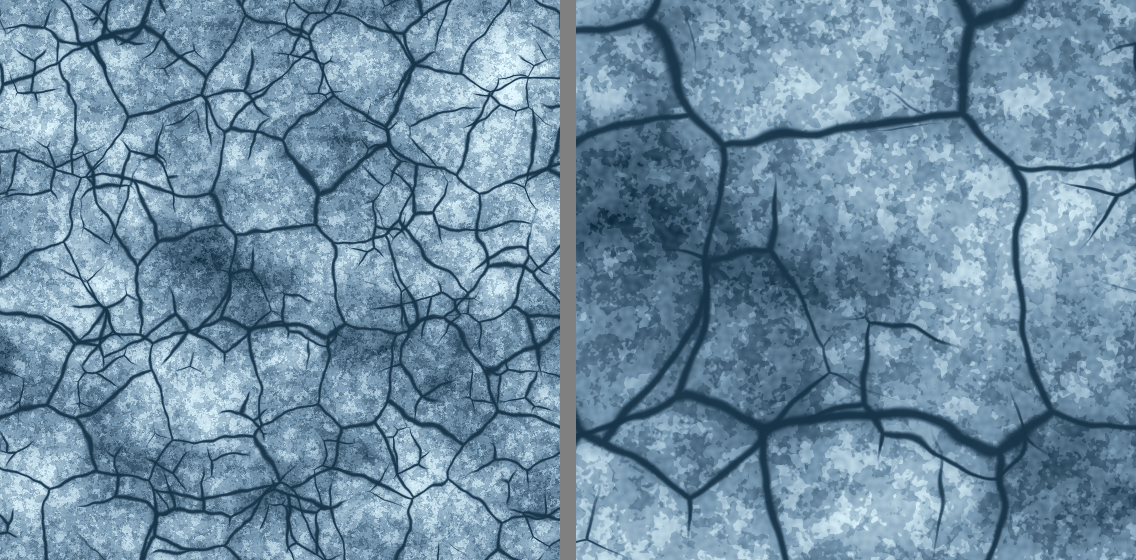
Left: the whole. Right: its middle third, enlarged.
This texture is drawn by a Shadertoy shader. Its source:

```glsl
const vec3 DEEP_BLUE = vec3(0.05, 0.16, 0.24);
const vec3 STONE_BLUE = vec3(0.47, 0.60, 0.70);
const vec3 PALE_ICE = vec3(0.88, 0.97, 1.0);

const float BASE_TONE = 0.55;
const float CRACK_TONE = 0.05;
const float CLOUD_SCALE = 4.0;
const float CLOUD_DEPTH = 0.27;
const vec2 FOLD_SCALE = vec2(3.0, 7.0);
const float FOLD_TILT = 0.25;
const float FOLD_DEPTH = 0.15;
const float RELIEF_DEPTH = 0.38;
const float FLAKE_SCALE = 42.0;
const float FLAKE_LIGHT = 0.21;
const float PIT_SCALE = 58.0;
const float PIT_DARK = 0.14;
const float GRAIN_SCALE = 230.0;
const float GRAIN_DEPTH = 0.12;
const float WARP_SIZE = 0.028;
const float CELL_JITTER = 0.88;
const float HALO_SIZE = 0.006;
const float HALO_DARK = 0.42;
const uint HASH_STEP = 1664525u;

vec2 hash2(vec2 cell) {
    uvec2 h = uvec2(ivec2(cell)) * HASH_STEP + 12345u;
    for (int i = 0; i < 2; i++) {
        h.x += h.y * HASH_STEP;
        h.y += h.x * HASH_STEP;
        h ^= h >> 16u;
    }
    return vec2(h & 0xffffu) / 65535.0;
}

float cornerSlope(vec2 cell, vec2 offset) {
    float angle = 6.2832 * hash2(cell).x;
    return dot(vec2(cos(angle), sin(angle)), offset);
}

float gradientNoise(vec2 p) {
    vec2 i = floor(p), f = fract(p);
    vec2 u = f * f * f * (f * (f * 6.0 - 15.0) + 10.0);
    vec2 e = vec2(1.0, 0.0);
    return mix(mix(cornerSlope(i, f), cornerSlope(i + e.xy, f - e.xy), u.x),
               mix(cornerSlope(i + e.yx, f - e.yx), cornerSlope(i + e.xx, f - e.xx), u.x), u.y);
}

float fbm(vec2 p, float gain) {
    float sum = 0.0, amplitude = 1.0;
    for (int i = 0; i < 4; i++) {
        sum += amplitude * gradientNoise(p);
        p = mat2(1.6, 1.2, -1.2, 1.6) * p + 17.3;
        amplitude *= gain;
    }
    return sum;
}

// Distance to the nearest border between Voronoi cells
float borderDistance(vec2 p) {
    vec2 cell = floor(p), f = fract(p);
    vec2 nearCell = vec2(0.0), nearPoint = vec2(9.0);
    for (int y = -1; y <= 1; y++)
    for (int x = -1; x <= 1; x++) {
        vec2 g = vec2(x, y);
        vec2 r = g + 0.5 + CELL_JITTER * (hash2(cell + g) - 0.5) - f;
        if (dot(r, r) < dot(nearPoint, nearPoint)) {
            nearPoint = r;
            nearCell = g;
        }
    }
    float d = 9.0;
    for (int y = -2; y <= 2; y++)
    for (int x = -2; x <= 2; x++) {
        vec2 g = nearCell + vec2(x, y);
        vec2 r = g + 0.5 + CELL_JITTER * (hash2(cell + g) - 0.5) - f;
        vec2 across = r - nearPoint;
        if (dot(across, across) > 0.0001)
            d = min(d, dot(0.5 * (nearPoint + r), normalize(across)));
    }
    return d;
}

// Darkens a tone along tapering cracks; presence fades them out
float carveCracks(float tone, vec2 p, float scale, float halfWidth, float presence) {
    float pixel = 1.0 / iResolution.y;
    float d = borderDistance(p * scale + scale * 3.7) / scale;
    float w = halfWidth * presence;
    float ink = 1.0 - smoothstep(0.4 * w, 1.6 * w + pixel, d);
    float halo = exp(-d / HALO_SIZE) * presence;
    tone *= 1.0 - HALO_DARK * halo;
    return mix(tone, CRACK_TONE, ink * smoothstep(0.0, 0.35, presence) * 0.95);
}

void mainImage(out vec4 fragColor, in vec2 fragCoord) {
    vec2 p = fragCoord / iResolution.y;

    // Broad clouds and slanted, side-lit folds
    float clouds = fbm(p * CLOUD_SCALE + 31.0, 0.6);
    float c = cos(FOLD_TILT), s = sin(FOLD_TILT);
    vec2 q = mat2(c, -s, s, c) * p * FOLD_SCALE + 0.3 * clouds;
    float height = fbm(q + 8.0, 0.55);
    float relief = height - fbm(q + vec2(7.94, 8.14), 0.55);
    float fold = smoothstep(0.1, 0.55, height - 0.3 * clouds);
    float tone = BASE_TONE + CLOUD_DEPTH * clouds - FOLD_DEPTH * fold;
    tone += RELIEF_DEPTH * relief * smoothstep(-0.25, 0.35, height);

    // Crisp pale flakes, dark pits and fine grain
    float flakes = smoothstep(0.1, 0.28, fbm(p * FLAKE_SCALE, 0.8) + 0.45 * clouds);
    float pits = smoothstep(0.1, 0.3, fbm(p * PIT_SCALE + 53.0, 0.8) - 0.3 * clouds);
    tone += FLAKE_LIGHT * flakes * (1.0 - 0.65 * fold) - PIT_DARK * pits;
    tone += GRAIN_DEPTH * gradientNoise(p * GRAIN_SCALE);

    // Main crack network, then sparser and finer branches
    vec2 warp = vec2(fbm(p * 7.0 + 71.0, 0.45), fbm(p * 7.0 + 97.0, 0.45));
    vec2 bent = p + WARP_SIZE * warp;
    float mainMask = mix(0.4, 1.0, smoothstep(-0.3, 0.35, gradientNoise(p * 5.0 + 11.0)));
    float branchMask = smoothstep(-0.05, 0.4, gradientNoise(p * 6.0 + 23.0));
    float hairMask = smoothstep(0.05, 0.5, gradientNoise(p * 8.0 + 41.0));
    tone = carveCracks(tone, bent, 6.8, 0.0027, mainMask);
    tone = carveCracks(tone, bent.yx, 9.5, 0.0022, branchMask);
    tone = carveCracks(tone, bent + 0.4, 16.0, 0.0016, hairMask);

    // Tone to colour
    tone = clamp(tone, 0.0, 1.0);
    vec3 color = mix(DEEP_BLUE, STONE_BLUE, min(tone * 2.0, 1.0));
    color = mix(color, PALE_ICE, max(tone * 2.0 - 1.0, 0.0));
    fragColor = vec4(color, 1.0);
}
```
